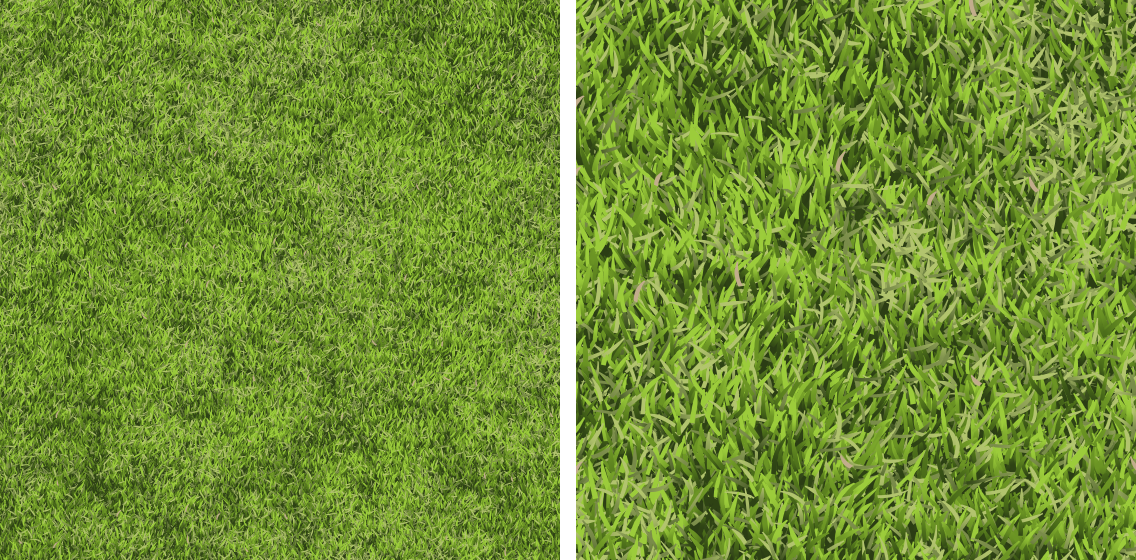
Left: the whole. Right: its middle third, enlarged.
This texture is drawn by a Shadertoy shader. Its source:

```glsl
// A sunlit lawn seen from above: short, fine grass blades, tousled about upright.
// Layers of jittered cells each paint one curved, tapered blade per cell, from
// shaded undergrowth to bright tips; smooth noise makes clumps and dry patches.

const int LAYERS = 10;
const float BLADE_CELLS = 90.0;
const float STRAW_CELLS = 17.0;

const vec3 SOIL   = vec3(0.17, 0.24, 0.08);
const vec3 SHADOW = vec3(0.18, 0.26, 0.08);
const vec3 DEEP   = vec3(0.29, 0.42, 0.10);
const vec3 MID    = vec3(0.42, 0.58, 0.14);
const vec3 BRIGHT = vec3(0.61, 0.80, 0.23);
const vec3 OLIVE  = vec3(0.48, 0.55, 0.29);
const vec3 PALE   = vec3(0.70, 0.77, 0.43);
const vec3 STRAW  = vec3(0.76, 0.68, 0.55);

float hash(vec2 p) {
    return fract(sin(dot(p, vec2(127.1, 311.7))) * 43758.5453);
}

vec2 hash2(vec2 p) {
    return vec2(hash(p), hash(p + vec2(37.3, 71.9)));
}

float noise(vec2 p) {
    vec2 i = floor(p), f = fract(p);
    f = f * f * (3.0 - 2.0 * f);
    float low = mix(hash(i), hash(i + vec2(1, 0)), f.x);
    float high = mix(hash(i + vec2(0, 1)), hash(i + vec2(1, 1)), f.x);
    return mix(low, high, f.y);
}

// Two octaves, centred on zero.
float patches(vec2 p) {
    return 0.65 * noise(p) + 0.35 * noise(p * 2.3 + 19.7) - 0.5;
}

// x: coverage of a tapered, bent blade; y: position from root (0) to tip (1).
vec2 blade(vec2 p, float angle, float halfLength, float halfWidth, float bend, float pixel) {
    float s = sin(angle), c = cos(angle);
    p = vec2(c * p.x - s * p.y, s * p.x + c * p.y);
    float along = p.y / halfLength;
    p.x -= bend * halfLength * along * along;
    float width = halfWidth * (1.0 - 0.6 * smoothstep(0.0, 1.0, along));
    float side = clamp(0.5 + (width - abs(p.x)) / pixel, 0.0, 1.0);
    float ends = clamp(0.5 + (halfLength - abs(p.y)) / pixel, 0.0, 1.0);
    return vec2(side * ends, clamp(0.5 + 0.5 * along, 0.0, 1.0));
}

vec3 freshColor(float tone) {
    vec3 color = mix(SHADOW, DEEP, smoothstep(0.0, 0.25, tone));
    color = mix(color, MID, smoothstep(0.2, 0.48, tone));
    return mix(color, BRIGHT, smoothstep(0.5, 0.9, tone));
}

vec3 dryColor(float tone) {
    vec3 color = mix(SHADOW, OLIVE, smoothstep(-0.15, 0.36, tone));
    return mix(color, PALE, smoothstep(0.4, 0.82, tone));
}

// Paints one layer; height runs from 0 (undergrowth) to 1 (top).
vec3 paintGrass(vec3 color, vec2 uv, float seed, float height, float clump,
                float dryness, float sway, float pixel) {
    vec2 grid = uv * BLADE_CELLS + hash2(vec2(seed, 5.0));
    vec2 home = floor(grid);
    for (int row = 1; row >= -1; row--) {
        for (int column = -1; column <= 1; column++) {
            vec2 cell = home + vec2(column, row);
            vec2 key = cell + seed * vec2(13.7, 29.3);
            vec2 place = hash2(key);
            vec2 look = hash2(key + 111.1);
            vec2 form = hash2(key + 223.7);
            float dry = step(look.y, 0.35 + dryness);
            float spread = mix(1.5, 2.9, dry);
            float angle = 0.1 + sway + (form.x - 0.5) * spread;
            float halfLength = mix(0.0052, 0.0102, form.y);
            float halfWidth = mix(0.001, 0.0016, fract(form.x * 7.0)) * mix(1.0, 0.85, dry);
            vec2 local = (grid - cell - place) / BLADE_CELLS;
            vec2 shape = blade(local, angle, halfLength, halfWidth, look.y * 0.3 - 0.15, pixel);
            float tone = look.x + clump + mix(-0.3, 0.14, height) + 0.3 * (shape.y - 0.5);
            vec3 tint = mix(freshColor(tone), dryColor(tone), dry);
            color = mix(color, tint, shape.x);
        }
    }
    return color;
}

// Sparse dead stalks lying on the grass.
vec3 paintStraw(vec3 color, vec2 uv, float pixel) {
    vec2 cell = floor(uv * STRAW_CELLS);
    vec2 key = cell + 407.3;
    vec2 place = 0.25 + 0.5 * hash2(key);
    vec2 form = hash2(key + 61.7);
    vec2 local = (fract(uv * STRAW_CELLS) - place) / STRAW_CELLS;
    float angle = mix(-1.0, 0.7, form.x);
    vec2 shape = blade(local, angle, mix(0.004, 0.008, form.y), 0.0013, 0.2, pixel);
    return mix(color, STRAW, shape.x * step(hash(key + 9.1), 0.2));
}

void mainImage(out vec4 fragColor, in vec2 fragCoord) {
    float pixel = 1.0 / iResolution.y;
    vec2 uv = fragCoord * pixel;
    float clump = 0.58 * patches(uv * vec2(24.0, 30.0)) + 0.2 * patches(uv * 6.0 + 3.1);
    float dryness = 0.55 * patches(uv * 5.0 + 41.0) + 0.3 * patches(uv * 19.0 + 8.0);
    float sway = 0.9 * patches(uv * 20.0 + 67.0);

    vec3 color = SOIL;
    for (int layer = 0; layer < LAYERS; layer++) {
        float height = float(layer) / float(LAYERS - 1);
        color = paintGrass(color, uv, float(layer) + 1.0, height, clump, dryness, sway, pixel);
    }
    color = paintStraw(color, uv, pixel);
    fragColor = vec4(color, 1.0);
}
```
